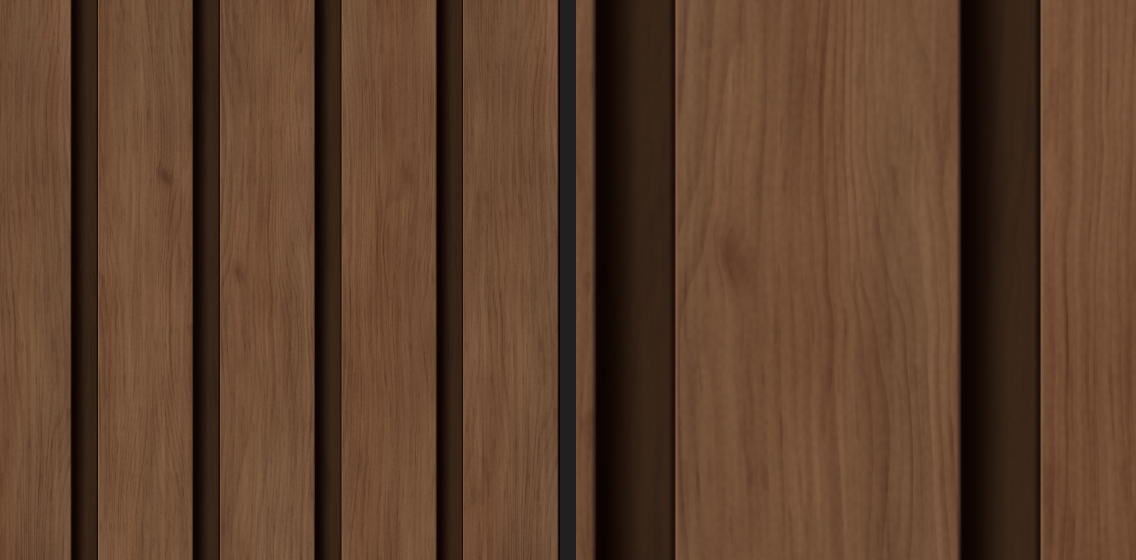
Left, the full canvas; right, a detail of the centre.
Write a three.js fragment shader that draws this texture.

```glsl
varying vec2 vUv;

float hash(vec2 p) {
  vec3 q = fract(p.xyx * vec3(0.1031, 0.1030, 0.0973));
  q += dot(q, q.yzx + 33.33);
  return fract((q.x + q.y) * q.z);
}

float noise(vec2 p) {
  vec2 cell = floor(p);
  vec2 f = fract(p);
  f = f * f * (3.0 - 2.0 * f);
  return mix(mix(hash(cell), hash(cell + vec2(1.0, 0.0)), f.x),
             mix(hash(cell + vec2(0.0, 1.0)), hash(cell + 1.0), f.x), f.y);
}

// Signed noise, stretched along the boards
float grainNoise(vec2 p, float across, float along, float seed) {
  return noise(p * vec2(across, along) + seed) * 2.0 - 1.0;
}

// Wood tone around zero: negative is dark, positive is pale
float woodTone(vec2 p, float board) {
  float seed = 17.0 + board * 41.0;

  // A small knot that pushes the grain aside
  vec2 knotCentre = mix(vec2(0.035, 0.512), vec2(0.118, 0.687), mod(board, 2.0));
  vec2 toKnot = (p - knotCentre) / vec2(0.010, 0.017);
  toKnot.x += 0.5 * toKnot.y;
  float knot = exp(-dot(toKnot, toKnot)) * step(0.5, board) * (board > 2.5 ? 0.4 : 1.0);

  // Slow drift, plus a tighter ripple at mid height
  vec2 q = p;
  q.x += 0.006 * grainNoise(p, 9.0, 4.0, seed);
  q.x += 0.0022 * grainNoise(p, 25.0, 38.0, seed + 5.0) * exp(-pow((p.y - 0.5) / 0.09, 2.0));
  q.x += 0.007 * knot;

  // Growth rings, closing into long arches
  float ring = q.x * 115.0 + 4.5 * grainNoise(q, 15.0, 2.6, seed + 9.0)
             + 0.7 * grainNoise(q, 60.0, 7.0, seed + 13.0);
  float phase = fract(ring);
  float line = smoothstep(0.3, 0.88, phase) * (1.0 - smoothstep(0.88, 1.0, phase));
  float depth = mix(0.25, 1.0, hash(vec2(floor(ring) + 60.0, seed)));
  depth *= 0.55 + 0.45 * grainNoise(q, 30.0, 5.0, seed + 21.0);

  // Fibres, pores and broad patches
  float fibre = 0.28 * grainNoise(q, 390.0, 16.0, seed + 2.0)
              + 0.30 * grainNoise(q, 150.0, 5.0, seed + 3.0);
  float pore = smoothstep(0.45, 0.85, grainNoise(q, 310.0, 34.0, seed + 4.0));
  float patches = 0.38 * grainNoise(p, 17.0, 3.0, seed + 6.0)
                + 0.20 * grainNoise(p, 26.0, 13.0, seed + 7.0);
  float speckle = 0.16 * grainNoise(p, 480.0, 330.0, seed + 8.0);

  return 0.22 + fibre + patches + speckle - 0.95 * line * depth
       - 0.4 * pore - 1.0 * knot;
}

void main() {
  // Boards of 0.1706 and gaps of 0.0468, with four distinct boards
  float shifted = vUv.x - 0.1745;
  float index = floor(shifted / 0.2174);
  float x = shifted - index * 0.2174;
  float board = mod(index + 1.0, 4.0);
  float tone = woodTone(vec2(x, vUv.y), board);

  // Board face
  vec3 face = vec3(0.43, 0.30, 0.21) + tone * vec3(0.070, 0.067, 0.053);
  float redness = grainNoise(vec2(x, vUv.y), 22.0, 2.0, 70.0 + board * 9.0);
  face += redness * vec3(0.010, -0.003, -0.005);

  // Pale left bevel and shaded right bevel
  float bevel = 1.0 - smoothstep(0.0012, 0.0030, x);
  face = mix(face, vec3(0.54, 0.40, 0.31), 0.6 * bevel);
  face *= 1.0 - 0.55 * smoothstep(0.1672, 0.1706, x);

  // Recessed backing, in shadow on its left side
  float across = (x - 0.1706) / 0.0468;
  float light = smoothstep(0.05, 0.65, across) * (1.0 - 0.65 * smoothstep(0.91, 1.0, across));
  vec3 gap = mix(vec3(0.05, 0.01, 0.0), vec3(0.21, 0.14, 0.09), light);
  gap *= 1.0 + 0.13 * tone;

  float onBoard = (1.0 - smoothstep(0.1698, 0.1714, x)) * smoothstep(0.0, 0.0012, x);
  gap = mix(vec3(0.13, 0.07, 0.04), gap, step(0.1, x));
  gl_FragColor = vec4(mix(gap, face, onBoard), 1.0);
}
```
